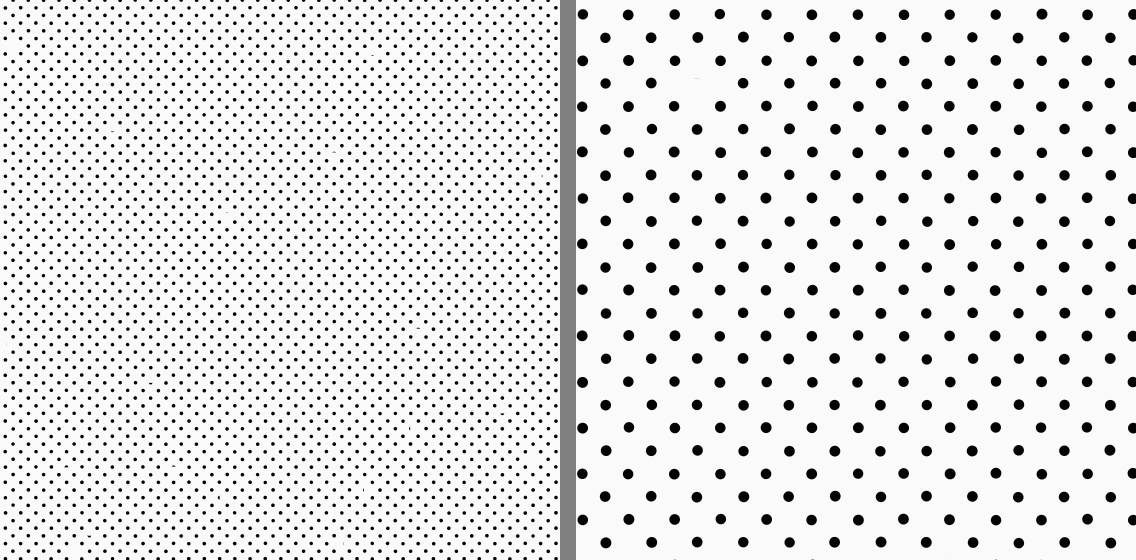
Left: the whole. Right: its middle third, enlarged.
Write a Shadertoy shader that draws this pattern.

```glsl
// Fine polka dots on pale paper: a staggered lattice of small black dots.
// Each pixel finds its nearest lattice site and measures the distance to a dot
// of slightly varied size; a few hashed sites are cut to a sliver or missing.

const vec3 PAPER = vec3(0.98);
const vec3 INK = vec3(0.01);

const vec2 REPEATS = vec2(36.62, 36.59);  // dots across, row pairs down
const vec2 ORIGIN = vec2(0.353, 0.076);   // lower left dot, in repeats
const float ROW_HEIGHT = 0.5;             // in repeats
const float DOT_RADIUS = 0.115;           // in repeats
const float SIZE_VARIATION = 0.06;
const float POSITION_JITTER = 0.012;
const float WORN_SHARE = 0.006;

// Three random values per site, without sine
vec3 hash3(vec2 site) {
    vec3 h = fract(site.xyx * vec3(0.1031, 0.1030, 0.0973));
    h += dot(h, h.yxz + 33.33);
    return fract((h.xxy + h.yzz) * h.zyx);
}

// Nearest site of the staggered lattice, as column and row
vec2 nearestSite(vec2 p, float rowHeight) {
    float row = round(p.y / rowHeight);
    float shift = 0.5 * mod(row, 2.0);
    return vec2(round(p.x - shift), row);
}

vec2 siteCentre(vec2 site, float rowHeight) {
    return vec2(site.x + 0.5 * mod(site.y, 2.0), site.y * rowHeight);
}

// Unit vector along one of the four axis directions
vec2 axisDirection(float random) {
    float angle = floor(random * 4.0) * 1.570796;
    return vec2(cos(angle), sin(angle));
}

// Distance to a disc, with a straight cut when the site is worn
float dotDistance(vec2 q, float radius, vec3 wear, float wornShare) {
    float d = length(q) - radius;
    if (wear.x < wornShare) {
        float cut = radius * mix(-1.3, 0.2, wear.y);
        d = max(d, dot(q, axisDirection(wear.z)) - cut);
    }
    return d;
}

// Coverage of a shape over one pixel
float coverage(float d, float pixel) {
    return clamp(0.5 - d / pixel, 0.0, 1.0);
}

void mainImage(out vec4 fragColor, in vec2 fragCoord) {
    float canvas = min(iResolution.x, iResolution.y);
    vec2 p = fragCoord / canvas * REPEATS - ORIGIN;
    float pixel = REPEATS.y / canvas;

    // Local position and random traits of the nearest dot
    vec2 site = nearestSite(p, ROW_HEIGHT);
    vec3 trait = hash3(site + 17.0);
    vec3 wear = hash3(site + 141.0);
    vec2 q = p - siteCentre(site, ROW_HEIGHT);
    q -= (trait.xy - 0.5) * 2.0 * POSITION_JITTER;
    float radius = DOT_RADIUS * (1.0 + SIZE_VARIATION * (trait.z - 0.5));

    // Ink on paper
    float d = dotDistance(q, radius, wear, WORN_SHARE);
    fragColor = vec4(mix(PAPER, INK, coverage(d, pixel)), 1.0);
}
```
